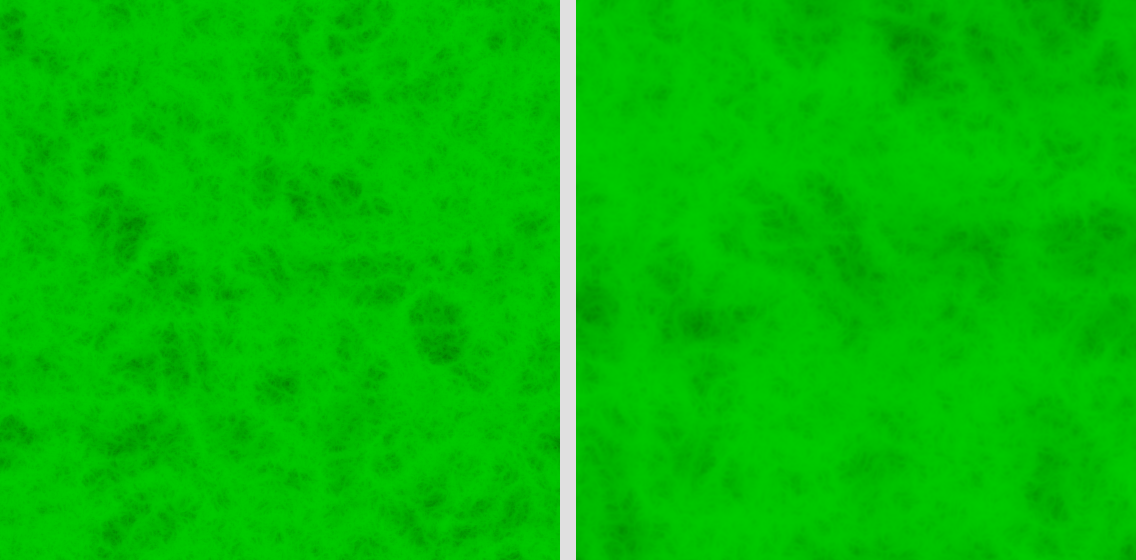
Left: the whole. Right: its middle third, enlarged.
Reproduce this texture procedurally as a WebGL 1 fragment shader.

```glsl
precision highp float;

uniform vec2 u_resolution;

#define BASE_FREQUENCY 7.0
#define OCTAVES 6
#define LACUNARITY 2.03
#define FIRST_AMPLITUDE 0.85
#define PERSISTENCE 0.8
#define DETAIL_FLOOR 0.25
#define DETAIL_GAIN 1.6
#define SHADE_LINEAR 0.068
#define SHADE_SQUARED 0.015
#define BRIGHT_GREEN 0.8

float hash(vec2 cell) {
    vec3 q = fract(cell.xyx * vec3(0.1031, 0.1030, 0.0973));
    q += dot(q, q.yzx + 33.33);
    return fract((q.x + q.y) * q.z);
}

// Dot product of a random unit gradient with the offset from its corner
float cornerSlope(vec2 cell, vec2 offset) {
    float angle = 6.28319 * hash(cell);
    return dot(vec2(cos(angle), sin(angle)), offset);
}

float gradientNoise(vec2 p) {
    vec2 cell = floor(p);
    vec2 f = p - cell;
    vec2 blend = f * f * f * (f * (f * 6.0 - 15.0) + 10.0);
    vec2 e = vec2(1.0, 0.0);
    float low = mix(cornerSlope(cell, f),
                    cornerSlope(cell + e.xy, f - e.xy), blend.x);
    float high = mix(cornerSlope(cell + e.yx, f - e.yx),
                     cornerSlope(cell + e.xx, f - e.xx), blend.x);
    return mix(low, high, blend.y);
}

// Creased multifractal: zero crossings form bright veins,
// and fine detail gathers where the coarser layers are already dark
float creasedDepth(vec2 p) {
    mat2 turn = mat2(0.8, 0.6, -0.6, 0.8);
    float weight = clamp(0.65 + 0.9 * gradientNoise(p * 0.7 + 41.3), 0.2, 1.0);
    float amplitude = FIRST_AMPLITUDE;
    float depth = 0.0;
    for (int i = 0; i < OCTAVES; i++) {
        float crease = 2.2 * abs(gradientNoise(p)) * weight;
        depth += amplitude * crease;
        weight = min(1.0, DETAIL_FLOOR + DETAIL_GAIN * crease);
        amplitude *= PERSISTENCE;
        p = turn * p * LACUNARITY + vec2(17.3, 9.1);
    }
    return depth;
}

void main() {
    vec2 uv = gl_FragCoord.xy / min(u_resolution.x, u_resolution.y);
    float depth = creasedDepth(uv * BASE_FREQUENCY + 60.0);
    float green = BRIGHT_GREEN - depth * (SHADE_LINEAR + SHADE_SQUARED * depth);
    gl_FragColor = vec4(0.0, clamp(green, 0.0, 1.0), 0.0, 1.0);
}
```
